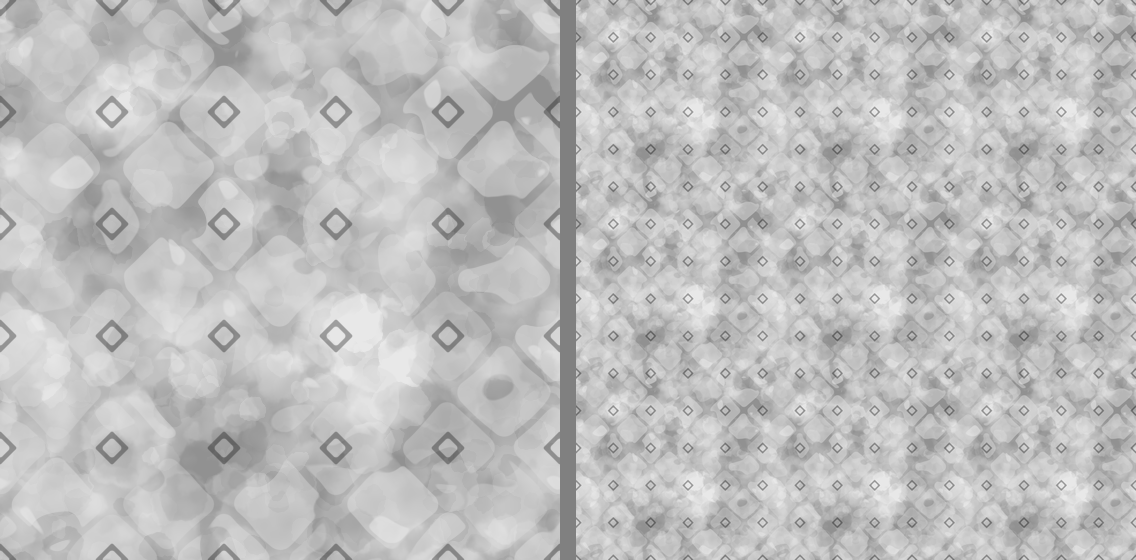
Left, the tile; right, the same tile 3 across and 3 down.
Give the GLSL for this pattern, as a WebGL 2 fragment shader.

```glsl
#version 300 es
precision highp float;

#define REPEATS 5.0
#define RING_OUTER 0.108
#define RING_INNER 0.068
#define RING_DARKEN 0.68
#define TILE_HALF 0.32
#define TILE_ROUND 0.11
#define TILE_OPACITY 0.42
#define BASE_TONE 0.718
#define CLOUD_CONTRAST 0.18
#define BLOT_CONTRAST 0.14
#define MILK_TONE 0.87
#define PETAL_TONE 0.92

uniform vec2 u_resolution;
out vec4 fragColor;

vec2 hash2(vec2 cell, float seed) {
    vec3 q = fract((cell.xyx + seed * 17.3) * vec3(0.1031, 0.1030, 0.0973));
    q += dot(q, q.yzx + 33.33);
    return fract((q.xx + q.yz) * q.zy);
}

float cornerSlope(vec2 cell, vec2 offset, float period, float seed) {
    float angle = 6.28319 * hash2(mod(cell, period), seed).x;
    return dot(vec2(cos(angle), sin(angle)), offset);
}

// Gradient noise that wraps after a whole number of cells
float gradientNoise(vec2 uv, float period, float seed) {
    vec2 p = uv * period, i = floor(p), f = p - i;
    vec2 e = vec2(1.0, 0.0);
    vec2 w = f * f * f * (f * (f * 6.0 - 15.0) + 10.0);
    float low = mix(cornerSlope(i, f, period, seed),
                    cornerSlope(i + e, f - e, period, seed), w.x);
    float high = mix(cornerSlope(i + e.yx, f - e.yx, period, seed),
                     cornerSlope(i + 1.0, f - 1.0, period, seed), w.x);
    return mix(low, high, w.y);
}

float fbm(vec2 uv, float period, float seed) {
    float sum = 0.0, gain = 1.0;
    for (int octave = 0; octave < 4; octave++) {
        sum += gain * gradientNoise(uv, period, seed + float(octave));
        gain *= 0.55;
        period *= 2.0;
    }
    return sum;
}

// Overlapping translucent stains, some crisp and some soft
float blots(vec2 uv, float period, float seed) {
    vec2 p = uv * period, home = floor(p);
    float sum = 0.0;
    for (int y = -1; y <= 1; y++) {
        for (int x = -1; x <= 1; x++) {
            vec2 cell = home + vec2(x, y);
            vec2 jitter = hash2(mod(cell, period), seed);
            vec2 trait = hash2(mod(cell, period), seed + 3.0);
            float radius = mix(0.4, 0.72, trait.x);
            float softness = mix(0.03, 0.4, trait.y * trait.y);
            float dist = length(p - cell - 0.25 - 0.5 * jitter);
            float tone = fract(trait.x * 7.0 + jitter.y) - 0.5;
            sum += tone * (1.0 - smoothstep(radius - softness, radius, dist));
        }
    }
    return sum;
}

// Distance to a square standing on its corner
float diamond(vec2 p, float halfSide, float corner) {
    vec2 q = abs(vec2(p.x + p.y, p.x - p.y) * 0.70711) - halfSide + corner;
    return length(max(q, 0.0)) + min(max(q.x, q.y), 0.0) - corner;
}

float smoothMax(float a, float b, float blend) {
    float h = max(blend - abs(a - b), 0.0) / blend;
    return max(a, b) + 0.25 * h * h * blend;
}

float fill(float dist, float edge) {
    return 1.0 - smoothstep(-edge, edge, dist);
}

void main() {
    vec2 uv = gl_FragCoord.xy / u_resolution;
    float edge = 0.8 * REPEATS / min(u_resolution.x, u_resolution.y);

    // Clouded ground with ragged stains
    vec2 ragged = uv + 0.011 * vec2(fbm(uv, 24.0, 11.0), fbm(uv, 24.0, 21.0));
    float tone = BASE_TONE + CLOUD_CONTRAST * fbm(uv, 4.0, 31.0);
    tone += BLOT_CONTRAST * (blots(ragged, 7.0, 41.0) + blots(ragged, 13.0, 51.0));
    tone += 0.7 * BLOT_CONTRAST * blots(ragged, 25.0, 61.0);
    tone = clamp(tone, 0.57, 0.91);

    // Milky tiles on two interleaved lattices, broken up by noise
    for (int k = 0; k < 2; k++) {
        float seed = 71.0 + 10.0 * float(k);
        vec2 p = uv * REPEATS + 0.5 * float(k) + 0.5;
        vec2 trait = hash2(mod(floor(p), REPEATS), seed);
        float wobble = gradientNoise(uv, 13.0, seed + 1.0);
        float erosion = gradientNoise(uv, 9.0, seed + 2.0) + 0.3 * wobble;
        float tile = diamond(fract(p) - 0.5, TILE_HALF, TILE_ROUND) + 0.04 * wobble;
        float worn = smoothMax(tile, 0.4 * (erosion + 0.6 * trait.x - 0.42), 0.04);
        float opacity = TILE_OPACITY * mix(0.7, 1.2, trait.y);
        tone = mix(tone, MILK_TONE, opacity * fill(worn, edge));

        // Small bright petals inside the tiles
        float sliver = 0.3 * (0.42 - gradientNoise(uv, 11.0, seed + 4.0));
        float petal = smoothMax(tile + 0.03, sliver, 0.03);
        tone = mix(tone, PETAL_TONE, 0.5 * fill(petal, edge));
    }

    // Regular dark diamond rings
    vec2 local = fract(uv * REPEATS + 0.5) - 0.5;
    float outer = diamond(local, RING_OUTER, 0.018);
    float inner = diamond(local, RING_INNER, 0.03);
    float ring = fill(max(outer, -inner), edge);
    tone = mix(tone, MILK_TONE, 0.15 * fill(inner, edge));
    tone *= mix(1.0, RING_DARKEN, ring);

    fragColor = vec4(vec3(tone), 1.0);
}
```
